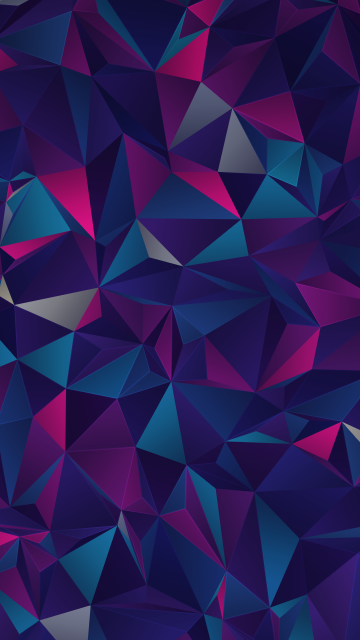
Write a Shadertoy shader that draws this background.

```glsl
float hash(vec2 p) {
    return fract(sin(dot(p, vec2(127.1, 311.7))) * 43758.5453);
}

float cross2(vec2 a, vec2 b) {
    return a.x * b.y - a.y * b.x;
}

// One jittered mesh vertex per grid cell
vec2 meshVertex(vec2 cell) {
    return cell + 0.02 + 0.96 * vec2(hash(cell), hash(cell + 57.3));
}

// Signed distance to the line a-b, positive on its left
float edgeDistance(vec2 p, vec2 a, vec2 b) {
    return cross2(b - a, p - a) / max(length(b - a), 1e-4);
}

// Mostly navy, with rarer blue, plum, teal, magenta and pale facets
vec3 facetColor(vec2 seed) {
    float pick = hash(seed + 3.1);
    float tone = hash(seed + 8.7);
    if (pick < 0.035) return mix(vec3(0.30, 0.33, 0.45), vec3(0.52, 0.50, 0.45), tone);
    if (pick < 0.105) return mix(vec3(0.43, 0.06, 0.35), vec3(0.70, 0.05, 0.40), tone);
    if (pick < 0.27) return mix(vec3(0.20, 0.07, 0.30), vec3(0.35, 0.06, 0.35), tone);
    if (pick < 0.35) return mix(vec3(0.06, 0.24, 0.42), vec3(0.07, 0.36, 0.49), tone);
    if (pick < 0.51) return mix(vec3(0.07, 0.13, 0.33), vec3(0.10, 0.20, 0.40), tone);
    vec3 navy = mix(vec3(0.03, 0.04, 0.20), vec3(0.11, 0.10, 0.35), tone);
    return navy + vec3(0.07, -0.01, 0.0) * hash(seed + 12.9);
}

// Accumulates a shaded triangle, weighted by its pixel coverage
void addFacet(inout vec4 sum, vec2 p, vec2 a, vec2 b, vec2 c, vec2 seed, float pixel) {
    float inside = min(edgeDistance(p, a, b), min(edgeDistance(p, b, c), edgeDistance(p, c, a)));
    float coverage = clamp(0.5 + inside / pixel, 0.0, 1.0);
    if (coverage <= 0.0) return;

    float angle = 6.2832 * hash(seed + 21.9);
    float slope = dot(p - (a + b + c) / 3.0, vec2(cos(angle), sin(angle)));
    vec3 color = facetColor(seed);
    color *= 1.0 + clamp(0.4 * slope, -0.25, 0.25);
    color = mix(color, vec3(0.09, 0.07, 0.28), clamp(0.05 - 0.35 * slope, 0.0, 0.3));

    // Thin light rim on a few facets
    float rim = step(0.7, hash(seed + 33.3)) * (1.0 - smoothstep(0.0, 0.025, inside));
    sum += vec4(color * (1.0 + 0.25 * rim), 1.0) * coverage;
}

// Draws a triangle whole or as a fan around an inner point
void addTriangle(inout vec4 sum, vec2 p, vec2 a, vec2 b, vec2 c, vec2 seed, float pixel) {
    if (hash(seed + 41.7) < 0.6) {
        addFacet(sum, p, a, b, c, seed, pixel);
        return;
    }
    vec3 weight = 0.25 + vec3(hash(seed + 1.3), hash(seed + 2.9), hash(seed + 4.1));
    weight /= weight.x + weight.y + weight.z;
    vec2 hub = a * weight.x + b * weight.y + c * weight.z;
    addFacet(sum, p, a, b, hub, seed + 0.11, pixel);
    addFacet(sum, p, b, c, hub, seed + 0.23, pixel);
    addFacet(sum, p, c, a, hub, seed + 0.37, pixel);
}

void mainImage(out vec4 fragColor, in vec2 fragCoord) {
    vec2 uv = fragCoord / iResolution.xy;
    float pixel = 6.5 / iResolution.x;
    vec2 p = mat2(0.85, 0.527, -0.527, 0.85) * (fragCoord * pixel) + 13.0;
    vec4 sum = vec4(0.0);

    for (int y = -1; y <= 0; y++) {
        for (int x = -1; x <= 0; x++) {
            vec2 cell = floor(p) + vec2(x, y);
            vec2 a = meshVertex(cell);
            vec2 b = meshVertex(cell + vec2(1, 0));
            vec2 c = meshVertex(cell + vec2(1, 1));
            vec2 d = meshVertex(cell + vec2(0, 1));

            // Split along the diagonal that leaves the larger small triangle
            float splitAC = min(cross2(b - a, c - a), cross2(c - a, d - a));
            float splitBD = min(cross2(c - b, d - b), cross2(d - b, a - b));
            if (splitAC > splitBD) {
                addTriangle(sum, p, a, b, c, cell + 0.5, pixel);
                addTriangle(sum, p, a, c, d, cell + 0.71, pixel);
            } else {
                addTriangle(sum, p, b, c, d, cell + 0.5, pixel);
                addTriangle(sum, p, b, d, a, cell + 0.71, pixel);
            }
        }
    }

    // Slightly darker towards the top
    vec3 color = sum.rgb / max(sum.a, 1e-3);
    color *= 1.06 - 0.2 * smoothstep(0.6, 1.0, uv.y);
    fragColor = vec4(color, 1.0);
}
```
